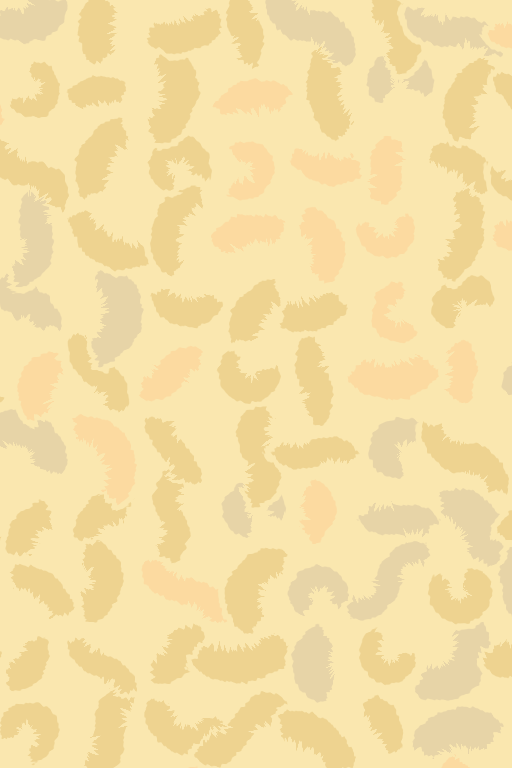
A Shadertoy shader for this pattern:

```glsl
const vec3 CREAM = vec3(0.980, 0.906, 0.686);
const vec3 OCHRE = vec3(0.933, 0.827, 0.565);
const vec3 PEACH = vec3(0.988, 0.855, 0.627);
const vec3 BEIGE = vec3(0.906, 0.830, 0.655);
const float COLUMNS = 7.2;
const float GAP = 0.09;

vec2 hash2(vec2 p) {
    vec3 q = fract(p.xyx * vec3(0.1031, 0.1030, 0.0973));
    q += dot(q, q.yzx + 33.33);
    return fract((q.xx + q.yz) * q.zy);
}

float cornerSlope(vec2 corner, vec2 offset) {
    return dot(hash2(corner) * 2.0 - 1.0, offset);
}

float gradientNoise(vec2 p) {
    vec2 i = floor(p), f = fract(p);
    vec2 u = f * f * (3.0 - 2.0 * f);
    vec2 e = vec2(1.0, 0.0);
    return mix(mix(cornerSlope(i, f), cornerSlope(i + e, f - e), u.x),
               mix(cornerSlope(i + e.yx, f - e.yx), cornerSlope(i + 1.0, f - 1.0), u.x), u.y);
}

mat2 rotation(float a) {
    return mat2(cos(a), sin(a), -sin(a), cos(a));
}

// Ragged edge offset along a stroke
float bristles(float along, float seed) {
    return gradientNoise(vec2(along * 13.0, seed)) + 0.8 * gradientNoise(vec2(along * 27.0, seed + 9.0));
}

// Flat-ended brush mark in bent coordinates: x along, y across
float brushMark(vec2 bent, float halfLength, float halfWidth, float seed) {
    float slanted = bent.x + 0.35 * bent.y;
    float side = step(bent.y, 0.0);
    float roughness = mix(0.05, 0.15, side);
    float taper = 1.0 - 0.28 * pow(min(abs(bent.x) / halfLength, 1.0), 2.0);
    float width = halfWidth * taper + roughness * bristles(slanted, seed + 20.0 * side);
    width += 0.08 * gradientNoise(vec2(bent.x * 3.0, seed + 5.0));
    float reach = halfLength + 0.08 * bristles(bent.y, seed + 40.0);
    const float corner = 0.06;
    vec2 d = abs(bent) - vec2(reach, width) + corner;
    return length(max(d, 0.0)) + min(max(d.x, d.y), 0.0) - corner;
}

// Bends the plane around a circle; spiral widens it with the angle
vec2 bend(vec2 p, float radius, float lift, float spiral) {
    vec2 q = p + vec2(0.0, lift);
    float angle = atan(q.x, q.y);
    return vec2(angle * radius, length(q) - radius - spiral * angle);
}

// Picks an arc, an S-curve or a curl for one cell
float strokeDistance(vec2 p, vec2 cell, float size) {
    vec2 shape = hash2(cell + 17.3);
    vec2 form = hash2(cell + 41.7);
    float seed = 50.0 * form.y + 0.37;
    float halfLength = mix(0.38, 0.70, shape.x) * size;
    float halfWidth = mix(0.19, 0.25, shape.y) * size;
    float radius = mix(0.42, 0.95, form.y);

    if (form.x < 0.16) {
        vec2 curl = bend(p, 0.28, 0.03, 0.03);
        return brushMark(curl, mix(0.55, 0.72, shape.x), 0.75 * halfWidth, seed);
    }
    if (form.x < 0.36) {
        vec2 folded = p.x < 0.0 ? -p : p;
        vec2 wave = bend(folded, 0.45, 0.45, 0.0);
        return brushMark(wave, halfLength + 0.06, 0.82 * halfWidth, seed);
    }
    float halfAngle = halfLength / radius;
    vec2 arc = bend(p, radius, radius * sin(halfAngle) / halfAngle, 0.0);
    return brushMark(arc, halfLength, halfWidth, seed);
}

void mainImage(out vec4 fragColor, in vec2 fragCoord) {
    vec2 p = fragCoord / iResolution.x * COLUMNS;
    float blur = 0.8 * COLUMNS / iResolution.x;
    vec2 home = floor(p);
    vec3 color = CREAM;

    for (int y = -1; y <= 1; y++) {
        for (int x = -1; x <= 1; x++) {
            vec2 cell = home + vec2(x, y);
            vec2 jitter = hash2(cell + 3.1) - 0.5;
            vec2 turn = hash2(cell + 71.9);
            float tint = hash2(cell + 93.4).x;

            // Alternating directions interlock neighbouring strokes
            float angle = 1.5708 * mod(cell.x + cell.y, 2.0) + 1.3 * (turn.x - 0.5);
            angle += 3.14159 * step(0.5, turn.y);
            vec2 local = rotation(angle) * (p - cell - 0.5 - 0.3 * jitter);

            bool isBeige = tint < 0.20;
            vec3 ink = isBeige ? BEIGE : (tint < 0.41 ? PEACH : OCHRE);
            float d = strokeDistance(local, cell, isBeige ? 1.12 : 1.0);

            // Clear margin first, then the stroke itself
            color = mix(CREAM, color, smoothstep(-blur, blur, d - GAP));
            color = mix(ink, color, smoothstep(-blur, blur, d));
        }
    }
    fragColor = vec4(color, 1.0);
}
```
